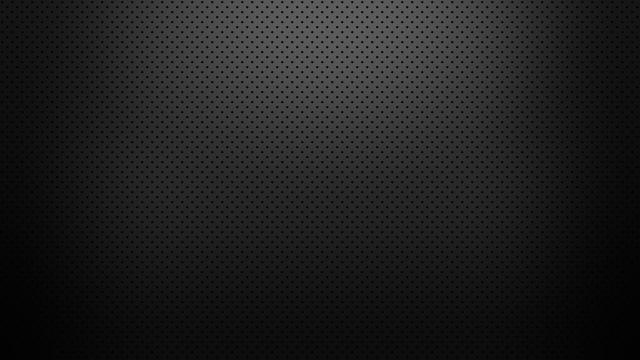
This background is drawn by a WebGL 2 fragment shader. Its source:

```glsl
#version 300 es
precision highp float;
// Dark perforated metal sheet lit by a soft oval lamp at the top.
// A vertical gradient, side shading and the glow light the sheet; a
// staggered lattice of round holes with faint lower lips is cut into it.

uniform vec2 u_resolution;
out vec4 outColor;

const float CELL = 1.0 / 36.0;        // lattice period, in canvas heights
const float HOLE_RADIUS = 0.0033;
const vec2 LATTICE_ORIGIN = vec2(0.0063, 0.9937);

// Offset from p to the nearest point of a square lattice.
vec2 latticeOffset(vec2 p, float period) {
    return (fract(p / period + 0.5) - 0.5) * period;
}

// Offset to the nearest hole: two square lattices, half a cell apart.
vec2 nearestHole(vec2 p, float period) {
    vec2 a = latticeOffset(p, period);
    vec2 b = latticeOffset(p - 0.5 * period, period);
    return dot(a, a) < dot(b, b) ? a : b;
}

// Smooth-edged disc coverage.
float disc(vec2 p, float radius, float blur) {
    return 1.0 - smoothstep(radius - blur, radius + blur, length(p));
}

// Oval light, brightest at its center.
float ovalGlow(vec2 p, vec2 center, vec2 radii) {
    return 1.0 - smoothstep(0.1, 1.05, length((p - center) / radii));
}

// Brightness of the sheet; uv spans 0..1, p is in canvas heights.
float sheetLight(vec2 uv, vec2 p, float aspect) {
    float base = mix(0.05, 0.17, smoothstep(0.0, 0.6, uv.y));
    float sideDistance = min(uv.x, 1.0 - uv.x);
    float edgeLevel = 0.18 + 0.32 * uv.y * uv.y;
    float sides = mix(edgeLevel, 1.0, smoothstep(0.0, 0.28, sideDistance));
    float glow = ovalGlow(p, vec2(0.52 * aspect, 1.0), vec2(0.74, 0.54));
    return base * sides + 0.19 * glow;
}

void main() {
    vec2 uv = gl_FragCoord.xy / u_resolution;
    vec2 p = gl_FragCoord.xy / u_resolution.y;
    float aspect = u_resolution.x / u_resolution.y;
    float pixel = 1.0 / u_resolution.y;

    float light = sheetLight(uv, p, aspect);

    // Holes, each with a thin bright lip on its lower side
    vec2 offset = nearestHole(p - LATTICE_ORIGIN, CELL);
    float lip = disc(offset + vec2(0.0, 0.0018), HOLE_RADIUS, 0.7 * pixel);
    float hole = disc(offset, HOLE_RADIUS, 0.6 * pixel);
    light *= 1.0 + 0.22 * lip;
    light = mix(light, 0.1 * light, hole);

    outColor = vec4(vec3(light), 1.0);
}
```
